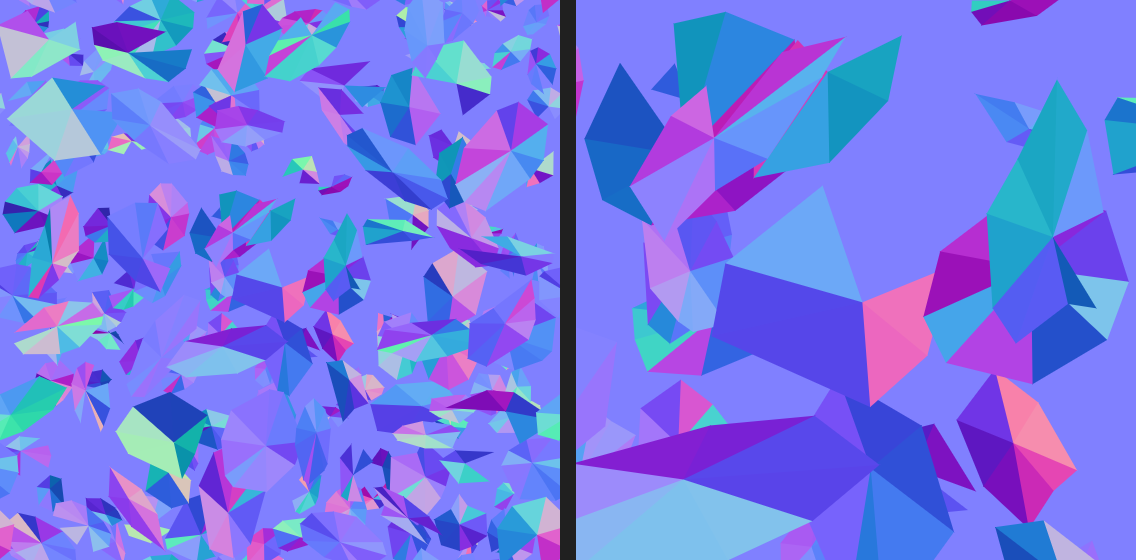
Left, the full canvas; right, a detail of the centre.
This texture map is drawn by a WebGL 1 fragment shader. Its source:

```glsl
precision highp float;
// Tangent-space normal map of faceted shards scattered over a flat plane.
// Each shard is a fan of triangles around a raised or sunken apex; jittered
// grids of three sizes place the shards, and every facet gets its true normal.

uniform vec2 u_resolution;

const float TAU = 6.2831853;
const int LAYERS = 3;
const int MAX_SIDES = 10;
const float MIN_SIDES = 6.0;
const vec3 GRID = vec3(14.0, 9.0, 6.0);         // cells across, small ones below
const vec3 PRESENCE = vec3(0.42, 0.62, 0.86);   // share of cells with a shard
const vec3 MAX_STRETCH = vec3(2.2, 1.9, 2.9);   // longest to shortest axis
const vec2 RADIUS = vec2(0.46, 0.76);           // long half axis, in cells
const vec2 RELIEF = vec2(0.25, 2.1);            // faint to strong shards
const vec2 TILT_BIAS = vec2(-0.05, 0.0);
const float TILT = 1.1;                         // lean of a whole shard
const float APEX_HEIGHT = 0.6;
const float RIM_ROUGHNESS = 0.8;
const float MAX_SLOPE = 2.8;
const float GAP_CHANCE = 0.07;                  // facets left out
const float JITTER = 0.6;

vec4 hash4(vec3 p) {
  vec4 q = fract(p.xyzx * vec4(0.1031, 0.1030, 0.0973, 0.1099));
  q += dot(q, q.wzxy + 33.33);
  return fract((q.xxyz + q.yzzw) * q.zywx);
}

vec3 encodeNormal(vec2 slope) {
  slope *= min(1.0, MAX_SLOPE / max(length(slope), 1e-4));
  return normalize(vec3(slope, 1.0)) * 0.5 + 0.5;
}

// Signed distance to the line a-b, positive on its left
float leftOf(vec2 p, vec2 a, vec2 b) {
  vec2 e = b - a;
  return (e.x * (p.y - a.y) - e.y * (p.x - a.x)) / max(length(e), 1e-4);
}

// Rim corner of a shard: position on a ragged ellipse plus its height
vec3 rimCorner(float k, float sides, vec3 key, vec2 axes, float ragged, mat2 turn) {
  vec4 h = hash4(key + vec3(0.0, 0.0, 20.0 + k));
  float angle = TAU * (k + 0.7 * (h.x - 0.5)) / sides;
  float reach = 1.0 - ragged * h.y;
  vec2 pos = turn * (axes * reach * vec2(cos(angle), sin(angle)));
  return vec3(pos, RIM_ROUGHNESS * axes.y * (h.z - 0.5));
}

// Paints one shard centred on the origin over the colour below it
vec3 paintShard(vec3 below, vec2 p, vec3 key, float maxStretch, float px) {
  vec4 form = hash4(key + vec3(0.0, 0.0, 5.0));
  float size = mix(RADIUS.x, RADIUS.y, form.x);
  if (length(p) > size + px) return below;

  vec4 look = hash4(key + vec3(0.0, 0.0, 9.0));
  vec4 lean = hash4(key + vec3(0.0, 0.0, 13.0));
  vec2 axes = size * vec2(1.0, 1.0 / mix(1.1, maxStretch, form.y));
  float turnAngle = TAU * form.z;
  float c = cos(turnAngle), s = sin(turnAngle);
  mat2 turn = mat2(c, s, -s, c);
  float sides = MIN_SIDES + floor(form.w * (float(MAX_SIDES) - MIN_SIDES + 0.99));
  float ragged = mix(0.05, 0.6, look.x * look.x);
  float relief = mix(RELIEF.x, RELIEF.y, look.y);
  vec2 tilt = TILT * (lean.xy - 0.5) + TILT_BIAS;
  float rise = look.z < 0.5 ? -1.0 : 1.0;
  vec3 apex = vec3(turn * (axes * 0.5 * (lean.zw - 0.5)),
                   rise * APEX_HEIGHT * axes.y * mix(0.4, 1.0, look.w));

  // Sum the facets by their smoothed coverage
  vec3 paint = vec3(0.0);
  float total = 0.0;
  vec3 a = rimCorner(0.0, sides, key, axes, ragged, turn);
  for (int i = 0; i < MAX_SIDES; i++) {
    float k = float(i);
    if (k >= sides) break;
    vec3 b = rimCorner(mod(k + 1.0, sides), sides, key, axes, ragged, turn);
    float inside = min(leftOf(p, a.xy, b.xy),
                   min(leftOf(p, apex.xy, a.xy), leftOf(p, b.xy, apex.xy)));
    float cover = clamp(inside / px + 0.5, 0.0, 1.0);
    float gap = hash4(key + vec3(0.0, 0.0, 40.0 + k)).w;
    if (cover > 0.0 && gap > GAP_CHANCE) {
      vec3 n = cross(a - apex, b - apex);
      vec2 slope = n.xy / max(n.z, 1e-5);
      paint += cover * encodeNormal(relief * (slope + tilt));
      total += cover;
    }
    a = b;
  }
  return below * (1.0 - min(total, 1.0)) + paint / max(total, 1.0);
}

// One jittered grid of shards that repeats at the canvas borders
vec3 paintLayer(vec3 col, vec2 uv, float layer, float grid, float presence, float stretch) {
  vec2 p = uv * grid;
  float px = grid / min(u_resolution.x, u_resolution.y);
  for (int y = -1; y <= 1; y++) {
    for (int x = -1; x <= 1; x++) {
      vec2 cell = floor(p) + vec2(float(x), float(y));
      vec3 key = vec3(mod(cell, grid), 100.0 * layer + 7.0);
      vec4 place = hash4(key);
      if (place.z > presence) continue;
      vec2 centre = cell + 0.5 + JITTER * (place.xy - 0.5);
      col = paintShard(col, p - centre, key, stretch, px);
    }
  }
  return col;
}

void main() {
  vec2 uv = gl_FragCoord.xy / min(u_resolution.x, u_resolution.y);
  vec3 col = encodeNormal(vec2(0.0));
  for (int i = 0; i < LAYERS; i++)
    col = paintLayer(col, uv, float(i), GRID[i], PRESENCE[i], MAX_STRETCH[i]);
  gl_FragColor = vec4(col, 1.0);
}
```
